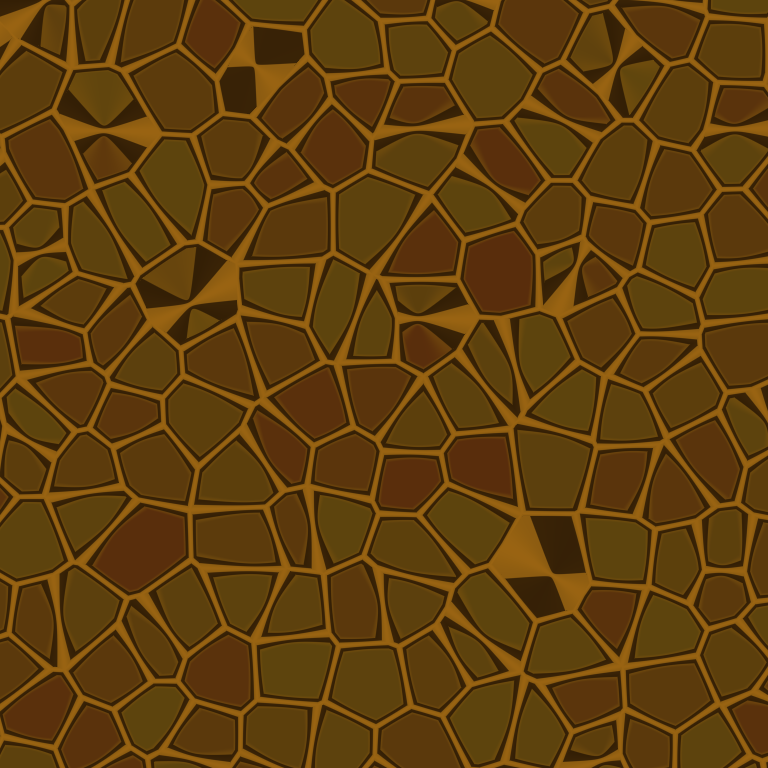
Write a Shadertoy shader that draws this pattern.

```glsl
const float CELLS_ACROSS = 12.0;   // cells along the canvas height
const float JITTER       = 1.0;    // 0 = square grid, 1 = fully scattered
const float VEIN_EDGE    = 0.075;  // border thresholds, in cell units
const float GROOVE_EDGE  = 0.165;
const float RIM_FADE     = 0.085;
const float RIM_AMOUNT   = 0.55;

const vec3 VEIN_CORE   = vec3(0.60, 0.39, 0.07);
const vec3 VEIN_SIDE   = vec3(0.55, 0.36, 0.065);
const vec3 GROOVE_DARK = vec3(0.20, 0.12, 0.02);
const vec3 GROOVE_SOFT = vec3(0.225, 0.137, 0.025);
const vec3 RIM_GOLD    = vec3(0.48, 0.32, 0.055);
const vec3 CELL_OLIVE  = vec3(0.365, 0.268, 0.05);
const vec3 CELL_RUST   = vec3(0.35, 0.175, 0.045);

vec3 hash32(vec2 p) {
    vec3 q = fract(p.xyx * vec3(0.1031, 0.1030, 0.0973));
    q += dot(q, q.yxz + 33.33);
    return fract((q.xxy + q.yzz) * q.zyx);
}

// Offsets to the two closest seeds, and the tint of the closest one
void closestSeeds(vec2 p, out vec2 first, out vec2 second, out float tint) {
    vec2 cell = floor(p);
    float d1 = 1e4, d2 = 1e4;
    first = second = vec2(0.0);
    tint = 0.0;
    for (int y = -2; y <= 2; y++)
    for (int x = -2; x <= 2; x++) {
        vec2 id = cell + vec2(x, y);
        vec3 rnd = hash32(id + 17.0);
        vec2 offset = id + 0.5 + JITTER * (rnd.xy - 0.5) - p;
        float d = dot(offset, offset);
        if (d < d1) {
            d2 = d1; second = first;
            d1 = d;  first = offset;
            tint = rnd.z;
        } else if (d < d2) {
            d2 = d; second = offset;
        }
    }
}

void mainImage(out vec4 fragColor, in vec2 fragCoord) {
    float pixel = CELLS_ACROSS / iResolution.y;
    vec2 p = fragCoord * pixel;

    vec2 first, second;
    float tint;
    closestSeeds(p, first, second, tint);

    // Difference of distances: narrow between seeds, flaring into wedges
    float len1 = max(length(first), 1e-4);
    float len2 = max(length(second), 1e-4);
    float border = len2 - len1;

    // Exact slope of the border field gives even edge smoothing
    float slope = length(first / len1 - second / len2);
    float aa = 0.7 * pixel * slope + 1e-4;

    // Layers: cell fill with glowing rim, dark groove, gold vein
    vec3 fill = mix(CELL_OLIVE, CELL_RUST, tint * tint);
    float rim = 1.0 - smoothstep(GROOVE_EDGE, GROOVE_EDGE + RIM_FADE, border);
    fill = mix(fill, RIM_GOLD, RIM_AMOUNT * rim);

    vec3 groove = mix(GROOVE_SOFT, GROOVE_DARK,
                      smoothstep(VEIN_EDGE, GROOVE_EDGE, border));
    vec3 vein = mix(VEIN_CORE, VEIN_SIDE, smoothstep(0.0, VEIN_EDGE, border));

    vec3 color = mix(groove, fill,
                     smoothstep(GROOVE_EDGE - aa, GROOVE_EDGE + aa, border));
    color = mix(vein, color,
                smoothstep(VEIN_EDGE - aa, VEIN_EDGE + aa, border));
    fragColor = vec4(color, 1.0);
}
```
